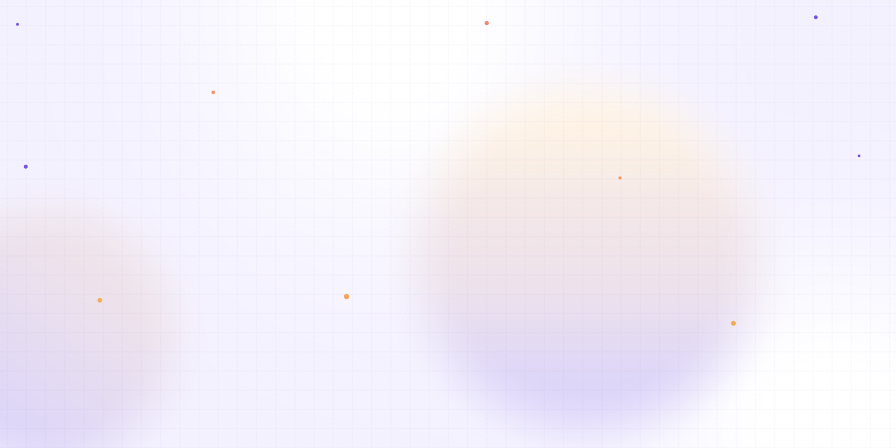
Give the GLSL for this background, as a Shadertoy shader.

```glsl
// Pale lavender backdrop with two blurred gradient orbs, a faint dashed grid and scattered dots.

#define GRID_STEP 0.04283
#define GRID_OFFSET vec2(0.0158, 0.0005)
#define GRID_STRENGTH 0.045
#define DASHES_PER_CELL 4.0
#define BIG_ORB vec2(1.31, 0.42)
#define SMALL_ORB vec2(0.105, 0.25)
#define DOT_COUNT 10

const float TAU = 6.2831853;
const vec3 LAVENDER = vec3(0.955, 0.945, 1.0);
const vec3 CREAM = vec3(1.0, 0.955, 0.895);
const vec3 BLUSH = vec3(0.94, 0.895, 0.915);
const vec3 LILAC = vec3(0.865, 0.835, 0.975);
const vec3 GRID_INK = vec3(0.45, 0.30, 0.65);
const vec3 CORAL = vec3(0.94, 0.42, 0.36);
const vec3 AMBER = vec3(0.95, 0.66, 0.20);
const vec3 INDIGO = vec3(0.38, 0.22, 0.82);

// Soft disc: one inside, fading to zero across the blur band.
float softDisc(vec2 p, vec2 center, float radius, float blur) {
    return 1.0 - smoothstep(radius - blur, radius + blur, length(p - center));
}

// Lavender ground with two white pools.
vec3 backdrop(vec2 p) {
    vec2 top = (p - vec2(0.87, 0.98)) / vec2(0.42, 0.50);
    vec2 corner = (p - vec2(1.86, 0.05)) / vec2(0.40, 0.36);
    float white = exp(-dot(top, top)) + exp(-dot(corner, corner));
    return mix(LAVENDER, vec3(1.0), min(white * 1.15, 1.0));
}

// Vertical cream, blush and lilac ramp.
vec3 bigOrbColor(float height) {
    vec3 lower = mix(LILAC, BLUSH, smoothstep(0.08, 0.46, height));
    return mix(lower, CREAM, smoothstep(0.42, 0.78, height));
}

// Diagonal lilac to blush ramp.
vec3 smallOrbColor(vec2 p) {
    return mix(LILAC, BLUSH, smoothstep(-0.05, 0.55, p.y * 0.8 + p.x * 0.55));
}

// Dashed square grid coverage.
float grid(vec2 p, float pixel) {
    vec2 cell = (p - GRID_OFFSET) / GRID_STEP;
    vec2 lineDistance = abs(fract(cell + 0.5) - 0.5) * GRID_STEP;
    vec2 line = 1.0 - smoothstep(vec2(0.0), vec2(max(0.0026, pixel)), lineDistance);
    vec2 dash = 0.7 + 0.3 * cos(TAU * DASHES_PER_CELL * cell.yx);
    return max(line.x * dash.x, line.y * dash.y);
}

// Dots spread along x by a cosine, stepping through y with a wrapped quadratic.
vec3 addDots(vec3 color, vec2 p, float pixel) {
    for (int i = 0; i < DOT_COUNT; i++) {
        float n = float(i);
        float phase = (n + 0.5) / float(DOT_COUNT);
        float x = abs(0.93 - cos(0.5 * TAU * phase));
        float y = fract(0.628 + 0.3546 * n + 0.0219 * n * n - 0.1 * sin(TAU * n / float(DOT_COUNT)));
        float radius = 0.0028 + 0.0032 * fract(n * 0.618 + 0.5);
        vec3 warm = mix(CORAL, AMBER, fract(n * 0.382 + 0.2));
        vec3 ink = mix(warm, INDIGO, step(3.2, abs(n - 4.5)));
        color = mix(color, ink, 0.85 * softDisc(p, vec2(x, y), radius, 0.6 * pixel));
    }
    return color;
}

void mainImage(out vec4 fragColor, in vec2 fragCoord) {
    vec2 p = fragCoord / iResolution.y;
    p.x *= 2.0 * iResolution.y / iResolution.x;
    float pixel = 1.0 / iResolution.y;

    vec3 color = backdrop(p);
    color = mix(color, bigOrbColor(p.y), softDisc(p, BIG_ORB, 0.375, 0.095));
    color = mix(color, smallOrbColor(p), softDisc(p, SMALL_ORB, 0.28, 0.09));
    color = mix(color, GRID_INK, GRID_STRENGTH * grid(p, pixel));
    color = addDots(color, p, pixel);

    fragColor = vec4(color, 1.0);
}
```
